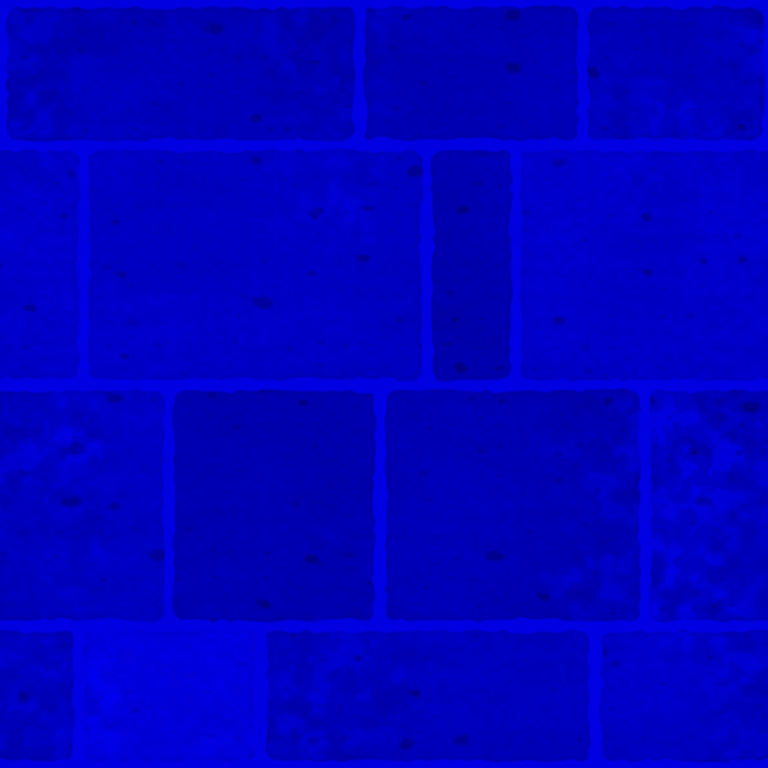
This texture map is drawn by a three.js fragment shader. Its source:

```glsl
varying vec2 vUv;

float hash(vec2 p) {
  return fract(sin(dot(p, vec2(127.1, 311.7))) * 43758.5453);
}

// Value noise that wraps after a whole number of cells
float noise(vec2 uv, vec2 cells) {
  vec2 p = uv * cells;
  vec2 i = floor(p);
  vec2 f = fract(p);
  f = f * f * (3.0 - 2.0 * f);
  float a = hash(mod(i, cells));
  float b = hash(mod(i + vec2(1.0, 0.0), cells));
  float c = hash(mod(i + vec2(0.0, 1.0), cells));
  float d = hash(mod(i + 1.0, cells));
  return mix(mix(a, b, f.x), mix(c, d, f.x), f.y);
}

float fbm(vec2 uv, vec2 cells) {
  float sum = 0.0;
  float weight = 0.533;
  for (int k = 0; k < 4; k++) {
    sum += weight * noise(uv, cells);
    cells *= 2.0;
    weight *= 0.5;
  }
  return sum;
}

// Sparse ragged pits, at most one in each grid cell
float pits(vec2 uv, float cells) {
  vec2 p = uv * cells;
  vec2 id = mod(floor(p), cells);
  vec2 centre = 0.3 + 0.4 * vec2(hash(id + 3.1), hash(id + 7.7));
  vec2 offset = (fract(p) - centre) * vec2(0.75, 1.2);
  float radius = mix(0.06, 0.17, hash(id + 13.3));
  float ragged = length(offset) + 0.12 * (noise(uv, vec2(110.0)) - 0.5);
  float present = step(0.76, hash(id + 21.9));
  return present * (1.0 - smoothstep(radius * 0.4, radius + 0.04, ragged));
}

void main() {
  vec2 uv = vUv;

  // Four courses: vertical joints, and tones of the stones to their right
  vec2 course = vec2(0.002, 0.185);
  vec3 joints = vec3(0.103, 0.340, 0.775);
  vec3 tones = vec3(0.855, 0.735, 0.765);
  if (uv.y > 0.811) {
    course = vec2(0.811, 0.998);
    joints = vec3(0.002, 0.468, 0.759);
    tones = vec3(0.715, 0.715, 0.73);
  } else if (uv.y > 0.4985) {
    course = vec2(0.4985, 0.811);
    joints = vec3(0.109, 0.556, 0.672);
    tones = vec3(0.77, 0.70, 0.785);
  } else if (uv.y > 0.185) {
    course = vec2(0.185, 0.4985);
    joints = vec3(0.220, 0.495, 0.840);
    tones = vec3(0.685, 0.70, 0.755);
  }
  float tone = tones.z;
  if (uv.x > joints.x && uv.x < joints.y) tone = tones.x;
  else if (uv.x >= joints.y && uv.x < joints.z) tone = tones.y;

  // Distance to the nearest joint, with rounded stone corners
  vec3 side = abs(fract(uv.x - joints + 0.5) - 0.5);
  vec2 gap = vec2(min(side.x, min(side.y, side.z)),
                  min(abs(uv.y - course.x), abs(uv.y - course.y)));
  float edge = 0.018 - length(max(0.018 - gap, 0.0));
  edge += 0.004 * (noise(uv, vec2(28.0)) - 0.5)
        + 0.005 * (noise(uv, vec2(90.0)) - 0.5);

  // Stone face: broad stains, fine grain and faint bedding streaks
  float stone = tone;
  stone += 0.10 * (fbm(uv, vec2(7.0)) - 0.5);
  stone += 0.045 * (noise(uv, vec2(150.0)) - 0.5);
  stone += 0.03 * (noise(uv, vec2(14.0, 90.0)) - 0.5);

  // Eroded patches of pale and dark flecks, stronger on some stones
  float patches = smoothstep(0.42, 0.72, fbm(uv + 0.37, vec2(5.0)));
  float roughness = patches * mix(0.5, 1.2, hash(vec2(tone, course.x)));
  float flecks = fbm(uv + 0.19, vec2(48.0));
  stone += 0.10 * roughness * smoothstep(0.52, 0.68, flecks);
  stone -= 0.07 * roughness * smoothstep(0.48, 0.32, flecks);
  stone -= 0.16 * pits(uv, 16.0) + 0.07 * pits(uv + 0.43, 29.0);

  // Thin shade where the face meets the joint
  stone -= 0.03 * (1.0 - smoothstep(0.008, 0.016, edge));

  float mortar = 0.885 + 0.035 * (fbm(uv, vec2(20.0)) - 0.5);
  float blue = mix(mortar, stone, smoothstep(0.0055, 0.0095, edge));
  gl_FragColor = vec4(0.0, 0.0, blue, 1.0);
}
```
